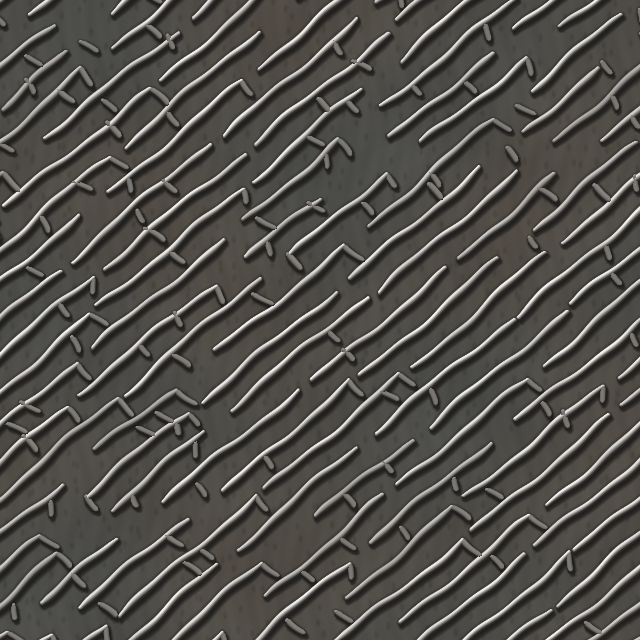
Write a three.js fragment shader that draws this pattern.

```glsl
// Worn metal lattice: slanted bright rods, broken into uneven lengths, with
// short dull cross ties and hooked ends over a dark stained plate.
// Each bar is a capsule; its nearest offset gives a round normal for lighting.
#define ROWS_ACROSS 15.0
#define ROWS_DOWN 18.0
#define ROD_CELL 7.0
#define ROD_RADIUS 0.125
#define TIE_RADIUS 0.115
#define SOFTNESS 0.19
#define PLATE vec3(0.31, 0.30, 0.28)
#define SHADE vec3(0.17, 0.16, 0.15)
#define STEEL vec3(0.45, 0.44, 0.42)
#define SILVER vec3(0.74, 0.73, 0.72)
#define GLINT vec3(0.94, 0.93, 0.92)

varying vec2 vUv;

vec2 hash2(vec2 p) {
  return fract(sin(vec2(dot(p, vec2(12.7, 31.1)), dot(p, vec2(26.9, 18.3)))) * 4375.85);
}

// Layered sines: -1 to 1, slow changes over the plate
float drift(vec2 p) {
  return (sin(p.x + 1.3 * sin(p.y * 0.7)) + sin(p.y * 1.3 + 1.7 * sin(p.x * 0.6 + 2.0))) * 0.5;
}

// Cellular noise: distance to the nearest scattered point
float cellular(vec2 p) {
  float nearest = 2.0;
  for (int y = -1; y <= 1; y++)
    for (int x = -1; x <= 1; x++) {
      vec2 cell = floor(p) + vec2(float(x), float(y));
      nearest = min(nearest, length(cell + hash2(cell) - p));
    }
  return nearest;
}

// Keeps the closest bar as (offset in radii, distance in radii, polish)
void addBar(inout vec4 best, vec2 p, vec2 a, vec2 b, float radius, float polish) {
  vec2 axis = b - a;
  float t = clamp(dot(p - a, axis) / dot(axis, axis), 0.0, 1.0);
  float taper = 0.72 + 0.28 * smoothstep(0.0, 0.18, t * (1.0 - t) * 2.0);
  vec2 offset = (p - a - axis * t) / (radius * taper);
  float d = length(offset);
  if (d < best.z) best = vec4(offset, d, polish);
}

// Rods run along x, one per unit of y; ties drop to the row below
vec4 lattice(vec2 p) {
  p += vec2(0.1 * sin(p.y * 2.6 + p.x * 0.7),
            0.08 * sin(p.x * 1.1 + p.y * 0.9) + 0.03 * sin(p.x * 2.9 - p.y * 2.0));
  vec4 best = vec4(0.0, 0.0, 9.0, 0.0);
  for (int j = -1; j <= 1; j++) {
    float row = floor(p.y + 0.5) + float(j);
    float shift = hash2(vec2(row, 3.7)).x;
    float firstCell = floor(p.x / ROD_CELL + shift - 0.5);
    for (int i = 0; i <= 1; i++) {
      vec2 id = vec2(firstCell + float(i), row);
      vec2 span = hash2(id), tilt = hash2(id + 17.3) - 0.5, hook = hash2(id + 41.9);
      float wear = smoothstep(-0.2, 0.7, drift(vec2(id.x * 1.9, row * 0.45)));
      float left = (id.x - shift) * ROD_CELL;
      vec2 a = vec2(left + ROD_CELL * (0.01 + span.x * mix(0.06, 0.28, wear)), row + 0.2 * tilt.x);
      vec2 b = vec2(left + ROD_CELL * (0.99 - span.y * mix(0.06, 0.36, wear)), row + 0.2 * tilt.y);
      addBar(best, p, a, b, ROD_RADIUS, mix(1.0, 0.55, wear * hook.y));
      if (hook.x < 0.55)
        addBar(best, p, b, b + vec2(hook.y * 0.5 - 0.25, -0.45 - 0.4 * hook.y), TIE_RADIUS, 0.35);
      // Loose ties along the rod
      for (int k = 0; k < 2; k++) {
        vec2 tie = hash2(id + 7.1 + 23.0 * float(k));
        vec2 slant = hash2(id + 61.7 + 11.0 * float(k));
        if (slant.x < 0.45 + 0.4 * wear) {
          vec2 top = vec2(left + ROD_CELL * (0.1 + 0.4 * (float(k) + tie.x)), row + 0.15 - 0.45 * tie.y);
          addBar(best, p, top, top + vec2(0.5 * slant.y - 0.25, -0.4 - 0.3 * slant.y), TIE_RADIUS, 0.3);
        }
      }
    }
  }
  return best;
}

// Stained plate with faint upright streaks and dark flecks
vec3 stainedPlate(vec2 uv) {
  float streaks = sin(uv.x * 190.0 + 3.0 * sin(uv.y * 21.0)) * sin(uv.x * 73.0 + uv.y * 17.0);
  float stain = drift(uv * 23.0);
  float fleck = 1.0 - smoothstep(0.05, 0.22, cellular(uv * vec2(42.0, 24.0)));
  vec3 tone = PLATE * (1.0 + 0.035 * streaks + 0.04 * stain - 0.1 * fleck);
  return tone + vec3(0.012, 0.0, -0.008) * drift(uv * 11.0 + 4.0);
}

// Tone ramp from shaded flank to glint, limited by polish
vec3 metal(vec4 bar, float grain) {
  vec2 slope = bar.xy / max(1.0, bar.z);
  vec3 normal = vec3(slope, sqrt(max(0.0, 1.0 - dot(slope, slope))));
  float light = max(0.0, dot(normal, normalize(vec3(0.2, 0.65, 0.65))));
  float shine = bar.w * (0.92 + 0.14 * grain);
  vec3 tone = mix(SHADE, STEEL, smoothstep(0.05, 0.65, light));
  tone = mix(tone, SILVER, smoothstep(0.55, 0.88, light) * shine);
  return mix(tone, GLINT, smoothstep(0.82, 0.97, light) * shine * shine);
}

void main() {
  // Turn the canvas so that rows lie level and one unit apart
  vec2 p = vec2(dot(vUv, vec2(ROWS_DOWN, ROWS_ACROSS)), dot(vUv, vec2(-ROWS_ACROSS, ROWS_DOWN)));
  vec4 bar = lattice(p);
  float shadowDistance = lattice(p + vec2(0.03, 0.13)).z;

  // Shadow below the bars, and a thin dark seam around them
  vec3 color = stainedPlate(vUv);
  color = mix(color, SHADE * 0.85, 0.9 * (1.0 - smoothstep(0.7, 2.1, shadowDistance)));
  color *= 1.0 - 0.25 * (1.0 - smoothstep(1.0, 2.1, bar.z));

  float cover = 1.0 - smoothstep(1.0 - SOFTNESS, 1.0 + SOFTNESS, bar.z);
  color = mix(color, metal(bar, drift(p * vec2(1.4, 3.0))), cover);
  gl_FragColor = vec4(color, 1.0);
}
```
